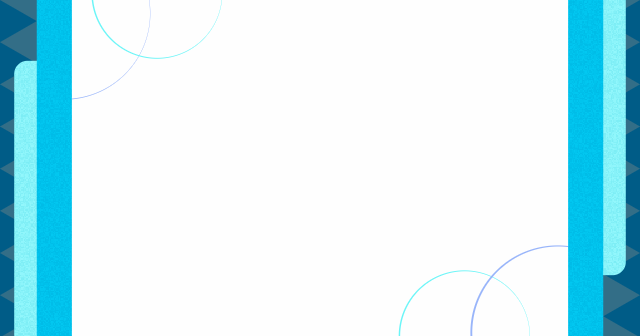
This background is drawn by a Shadertoy shader. Its source:

```glsl
const vec3 WHITE = vec3(0.996);
const vec3 CYAN = vec3(0.0, 0.76, 0.925);
const vec3 AQUA = vec3(0.53, 0.95, 0.975);
const vec3 NAVY = vec3(0.0, 0.36, 0.53);
const vec3 SLATE = vec3(0.20, 0.43, 0.53);
const vec3 LINE_AQUA = vec3(0.42, 0.96, 0.97);
const vec3 LINE_BLUE = vec3(0.60, 0.71, 0.98);

float hash(vec2 p) {
    vec3 q = fract(vec3(p.xyx) * 0.1031);
    q += dot(q, q.yzx + 33.33);
    return fract((q.x + q.y) * q.z);
}

float roundBox(vec2 p, vec2 halfSize, float radius) {
    vec2 q = abs(p) - halfSize + radius;
    return length(max(q, 0.0)) + min(max(q.x, q.y), 0.0) - radius;
}

// Antialiased coverage of a signed distance, negative inside
float fill(float d, float px) {
    return clamp(0.5 - d / px, 0.0, 1.0);
}

// Circle outline, heavy on its left side and thin on its right
float ring(vec2 p, vec2 center, float radius, float heavy, float px) {
    vec2 q = p - center;
    float side = clamp(0.5 - 0.5 * q.x / radius, 0.0, 1.0);
    float halfWidth = mix(0.0005, heavy, side);
    float d = abs(length(q) - radius) - halfWidth;
    return min(fill(d, px), 2.0 * halfWidth / px);
}

void mainImage(out vec4 fragColor, in vec2 fragCoord) {
    float px = 1.0 / iResolution.y;
    vec2 p = fragCoord * px;
    vec2 size = vec2(iResolution.x * px, 1.0);

    // Both borders share one layout, turned by half a revolution
    vec2 q = p.x < 0.5 * size.x ? p : size - p;
    float grain = hash(floor(p * 268.0)) - 0.5;

    // White panel with thin circles
    vec3 color = WHITE;
    color = mix(color, LINE_BLUE, ring(p, vec2(0.1915, 0.960), 0.2555, 0.0020, px));
    color = mix(color, LINE_AQUA, ring(p, vec2(0.4677, 1.020), 0.1935, 0.0022, px));
    color = mix(color, LINE_AQUA, ring(p, vec2(size.x - 0.522, 0.0), 0.1940, 0.0022, px));
    color = mix(color, LINE_BLUE, ring(p, vec2(size.x - 0.244, 0.010), 0.2580, 0.0028, px));

    // Row of triangles pointing outward
    float period = 0.1255;
    float fromTip = abs(fract((1.0 - p.y) / period + 0.5) - 0.5) * period;
    float slope = 0.5 * period / 0.1094;
    float triangle = (fromTip - q.x * slope) / length(vec2(1.0, slope));
    vec3 border = mix(NAVY, SLATE, fill(triangle, px));

    // Rounded pale bar
    float bar = roundBox(q - vec2(0.1423, 0.3095), vec2(0.1, 0.5095), 0.039);
    border = mix(border, AQUA + grain * vec3(0.09, 0.04, 0.03), fill(bar, px));

    // Bright inner stripe
    border = mix(border, CYAN + grain * vec3(0.02, 0.05, 0.04), fill(0.1094 - q.x, px));

    color = mix(color, border, fill(q.x - 0.2139, px));
    fragColor = vec4(color, 1.0);
}
```
